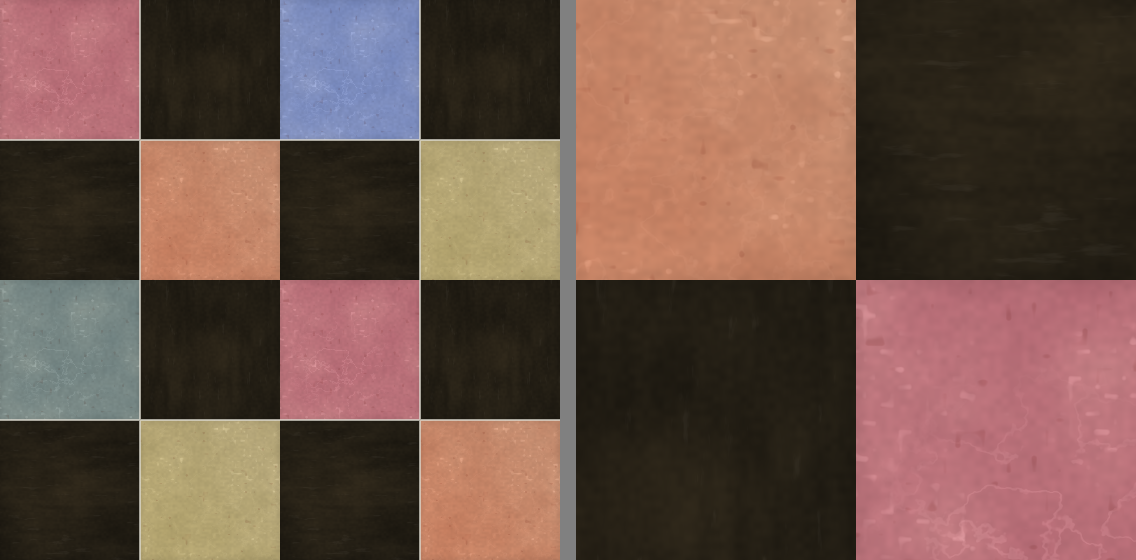
Left: the whole. Right: its middle third, enlarged.
Give the GLSL for this pattern, as a WebGL 1 fragment shader.

```glsl
precision highp float;
// Checkerboard of worn dark tiles and softly dyed tiles, with pale seams around alternate rows and columns.

uniform vec2 u_resolution;

#define TILES 4.0
#define SEAM_WIDTH 0.0105
#define MOTTLE 0.13
#define GRAIN 0.09
#define DARK vec3(0.142, 0.122, 0.083)
#define SEAM vec3(0.86, 0.85, 0.81)
#define PINK vec3(0.735, 0.435, 0.475)
#define ORANGE vec3(0.785, 0.515, 0.395)
#define YELLOW vec3(0.71, 0.65, 0.445)
#define TEAL vec3(0.46, 0.53, 0.525)
#define BLUE vec3(0.485, 0.555, 0.765)

float hash(vec2 p) {
    return fract(sin(dot(p, vec2(127.1, 311.7))) * 43758.5453);
}

float noise(vec2 p) {
    vec2 i = floor(p), f = fract(p);
    f = f * f * (3.0 - 2.0 * f);
    return mix(mix(hash(i), hash(i + vec2(1.0, 0.0)), f.x),
               mix(hash(i + vec2(0.0, 1.0)), hash(i + 1.0), f.x), f.y);
}

float fbm(vec2 p) {
    float sum = 0.0, amp = 0.5;
    for (int k = 0; k < 5; k++) {
        sum += amp * noise(p);
        p = p * 2.03 + 11.7;
        amp *= 0.5;
    }
    return sum / 0.97;
}

// Dye follows the diagonals of two-by-two blocks
vec3 dyeColor(vec2 cell) {
    vec2 block = floor(cell / 2.0);
    float diagonal = block.x + block.y;
    bool middle = abs(diagonal - 1.0) < 0.5;
    if (mod(cell.x, 2.0) > 0.5) return middle ? ORANGE : YELLOW;
    if (middle) return PINK;
    return diagonal < 0.5 ? TEAL : BLUE;
}

// Plaster-like wear: mottling, fine grain, pale flecks, creases and dark pits
vec3 dyedTile(vec3 dye, vec2 f, vec2 q, float warm) {
    float cloud = fbm(q * 5.0);
    float grain = noise(q * 62.0) * 0.6 + noise(q * vec2(38.0, 29.0)) * 0.4;
    float fleck = smoothstep(0.72, 0.95, noise(q * 47.0 + 5.0)) * smoothstep(0.38, 0.65, cloud);
    float ridge = 1.0 - abs(2.0 * fbm(q * 9.0 + 31.0) - 1.0);
    float patchy = smoothstep(0.5, 0.1, length(f - vec2(0.45, 0.38)));
    float crease = smoothstep(0.93, 0.99, ridge) * mix(patchy, 0.3, warm);
    float pit = smoothstep(0.86, 0.97, noise(q * 33.0 + 71.0));

    float fade = mix(0.07, 0.22 * smoothstep(0.2, 1.9, f.x + f.y), warm);
    vec3 color = mix(dye, vec3(0.70, 0.65, 0.56), fade + 0.25 * (cloud - 0.5));
    color *= 1.0 + MOTTLE * (cloud - 0.5) + GRAIN * (grain - 0.5);
    color += 0.075 * fleck + 0.05 * crease;
    return color * (1.0 - vec3(0.06, 0.11, 0.12) * pit);
}

// Dark surface brushed along or across, with brown scuffs near the middle
vec3 darkTile(vec2 f, vec2 q, float across) {
    vec2 stretch = mix(vec2(22.0, 5.0), vec2(5.0, 24.0), across);
    float brushed = fbm(q * stretch);
    float cloud = fbm(q * 4.0 + 19.0);
    float grain = noise(q * 60.0);
    float scuff = smoothstep(0.75, 0.05, length(f - vec2(0.42, 0.5))) * cloud;
    float scratch = smoothstep(0.66, 0.82, fbm(q * stretch * 1.7 + 43.0));

    vec3 color = DARK * (0.90 + 0.34 * (brushed - 0.5) + 0.28 * (cloud - 0.5) + 0.14 * (grain - 0.5));
    return color + vec3(0.055, 0.043, 0.026) * scuff + 0.03 * scratch;
}

void main() {
    vec2 p = gl_FragCoord.xy / u_resolution * TILES;
    vec2 pixel = TILES / u_resolution;
    vec2 cell = floor(p);
    vec2 f = fract(p);
    vec2 parity = mod(cell, 2.0);
    vec2 q = f + parity * vec2(17.0, 29.0);

    // Smooth checker, positive where the tile is dyed
    vec2 edge = 0.5 - abs(f - 0.5);
    vec2 wave = (2.0 * parity - 1.0) * min(2.0 * edge / pixel, 1.0);
    float dyed = 0.5 - 0.5 * wave.x * wave.y;

    vec3 color = mix(darkTile(f, q, 1.0 - parity.y),
                     dyedTile(dyeColor(cell), f, q, parity.x), dyed);
    color *= 0.95 + 0.05 * smoothstep(0.0, 0.05, min(edge.x, edge.y));

    // Pale seams on every second boundary
    vec2 gap = abs(mod(p, 2.0) - 1.0);
    vec2 line = clamp((0.5 * SEAM_WIDTH - gap) / pixel + 0.5, 0.0, 1.0);
    color = mix(color, SEAM, max(line.x, line.y));

    gl_FragColor = vec4(color, 1.0);
}
```
